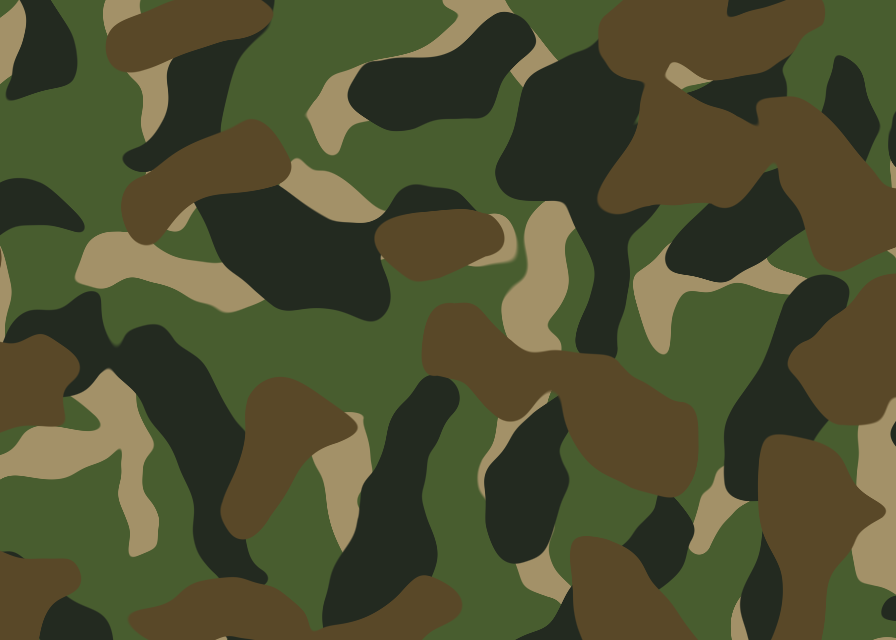
This pattern is drawn by a WebGL 1 fragment shader. Its source:

```glsl
precision highp float;
// Woodland camouflage: tan, black and brown bent blobs layered on a green ground.

uniform vec2 u_resolution;

const vec3 GREEN = vec3(0.282, 0.363, 0.184);
const vec3 TAN   = vec3(0.640, 0.570, 0.408);
const vec3 BLACK = vec3(0.138, 0.165, 0.127);
const vec3 BROWN = vec3(0.350, 0.282, 0.155);

// Lengths are fractions of the canvas height.
// Per layer: cell size, mean half length, mean radius, seed.
const vec4 TAN_SHAPE   = vec4(0.30, 0.112, 0.045, 7.0);
const vec4 BLACK_SHAPE = vec4(0.30, 0.136, 0.050, 23.0);
const vec4 BROWN_SHAPE = vec4(0.32, 0.076, 0.060, 41.0);

// Per layer: spread of directions (1 = all), strength of the fine edge warp.
const vec2 TAN_STYLE   = vec2(1.00, 0.050);
const vec2 BLACK_STYLE = vec2(1.00, 0.026);
const vec2 BROWN_STYLE = vec2(0.75, 0.024);

const float JITTER      = 0.60;  // scatter of blob centres, in cells
const float MAX_BEND    = 2.6;   // curvature of a blob's spine
const float TAPER       = 0.30;  // relative change of radius along the spine
const float MERGE       = 0.035; // rounding where blobs meet
const float BROAD_FREQ  = 4.5;
const float BROAD_WARP  = 0.085;
const float FINE_FREQ   = 11.0;
const float EDGE_PIXELS = 0.75;
const float PI = 3.14159265;

vec2 hash2(vec2 p) {
  vec3 q = fract(p.xyx * vec3(0.1031, 0.1030, 0.0973));
  q += dot(q, q.yzx + 33.33);
  return fract((q.xx + q.yz) * q.zy);
}

vec2 direction(float angle) {
  return vec2(cos(angle), sin(angle));
}

float cornerSlope(vec2 corner, vec2 offset) {
  return dot(direction(2.0 * PI * hash2(corner).x), offset);
}

float gradientNoise(vec2 p) {
  vec2 i = floor(p), f = fract(p);
  vec2 w = f * f * f * (f * (f * 6.0 - 15.0) + 10.0);
  vec2 e = vec2(1.0, 0.0);
  float low  = mix(cornerSlope(i, f), cornerSlope(i + e, f - e), w.x);
  float high = mix(cornerSlope(i + e.yx, f - e.yx), cornerSlope(i + e.xx, f - e.xx), w.x);
  return mix(low, high, w.y);
}

vec2 noise2(vec2 p) {
  return vec2(gradientNoise(p), gradientNoise(p + vec2(37.3, 91.7)));
}

float smoothMin(float a, float b, float k) {
  float h = max(k - abs(a - b), 0.0) / k;
  return min(a, b) - 0.25 * h * h * k;
}

// Distance to a tapered capsule whose spine is a parabola.
float bentBlob(vec2 p, float halfLength, float radius, float bend, float taper) {
  p.y += bend * (p.x * p.x - 0.4 * halfLength * halfLength);
  float along = clamp(p.x, -halfLength, halfLength);
  return length(p - vec2(along, 0.0)) - radius * (1.0 + taper * along / halfLength);
}

// Merged field of one blob per jittered cell; negative inside.
float blobLayer(vec2 p, vec4 shape, vec2 style) {
  float seed = shape.w;
  p += BROAD_WARP * noise2(p * BROAD_FREQ + seed);
  p += style.y * noise2(p * FINE_FREQ + 3.0 * seed);
  p += 0.37 * seed;
  vec2 home = floor(p / shape.x);
  float d = 1.0;
  for (int y = -1; y <= 1; y++) {
    for (int x = -1; x <= 1; x++) {
      vec2 cell = home + vec2(float(x), float(y));
      vec2 place = hash2(cell + seed);
      vec2 form  = hash2(cell + seed + 113.0);
      vec2 size  = hash2(cell + seed + 251.0);
      vec2 q = p - (cell + 0.5 + JITTER * (place - 0.5)) * shape.x;
      vec2 axis = direction(PI * style.x * (form.x - 0.5) + 0.25);
      q = vec2(dot(q, axis), dot(q, vec2(-axis.y, axis.x)));
      float blob = bentBlob(q,
        shape.y * mix(0.55, 1.45, size.x),
        shape.z * mix(0.80, 1.20, size.y),
        MAX_BEND * (2.0 * form.y - 1.0),
        TAPER * (2.0 * fract(7.0 * place.x) - 1.0));
      d = smoothMin(d, blob, MERGE);
    }
  }
  return d;
}

float coverage(vec2 p, vec4 shape, vec2 style) {
  float edge = EDGE_PIXELS / u_resolution.y;
  return 1.0 - smoothstep(-edge, edge, blobLayer(p, shape, style));
}

void main() {
  vec2 p = gl_FragCoord.xy / u_resolution.y;
  vec3 color = GREEN;
  color = mix(color, TAN, coverage(p, TAN_SHAPE, TAN_STYLE));
  color = mix(color, BLACK, coverage(p, BLACK_SHAPE, BLACK_STYLE));
  color = mix(color, BROWN, coverage(p, BROWN_SHAPE, BROWN_STYLE));
  gl_FragColor = vec4(color, 1.0);
}
```
